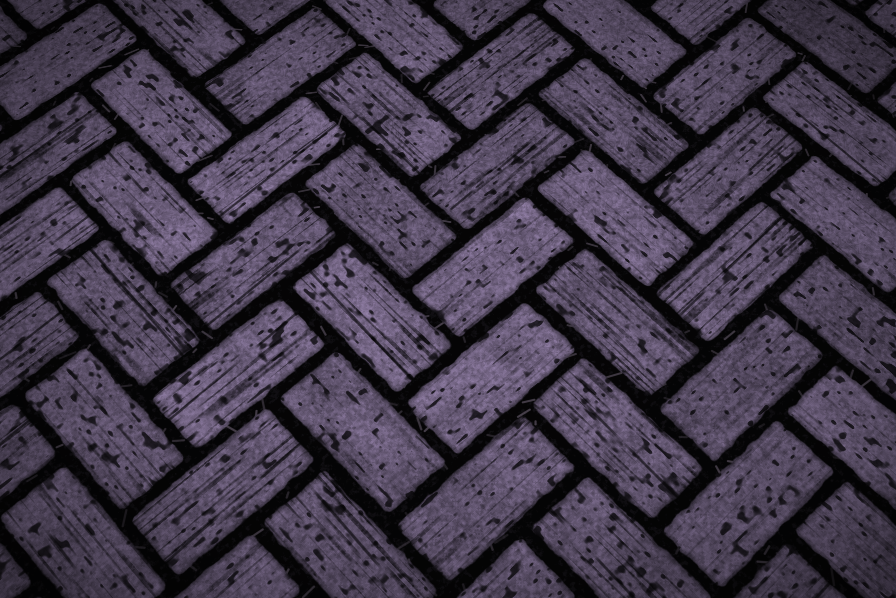
Reproduce this texture procedurally as a WebGL 1 fragment shader.

```glsl
precision highp float;
// Worn violet bricks in a diagonal herringbone, seen in slight perspective.
// The canvas is projected to a paving plane, split into 2 x 1 bricks by a
// modulo-4 rule, then given ragged edges, pits, scratches and joint debris.

uniform vec2 u_resolution;

const vec3 BRICK = vec3(0.455, 0.397, 0.520);
const vec3 JOINT = vec3(0.018, 0.017, 0.020);
const vec3 STRAW = vec3(0.37, 0.33, 0.39);

const float HORIZON = 3.75;        // height of the vanishing point above the top
const float COLUMN_SCALE = 20.84;  // brick columns across
const float ROW_SCALE = 99.51;     // brick rows down
const float ROW_SHIFT = 24.98;
const float TILT = 0.022;
const float AXIS_X = 0.844;
const float AXIS_SLANT = 0.035;

const float JOINT_HALF = 0.073;    // in brick widths
const float CORNER = 0.07;
const float RAGGED = 0.055;
const float TONE_SPREAD = 0.20;
const float VIGNETTE = 0.50;
const float DEBRIS_GRID = 4.5;
const float DEBRIS_SHARE = 0.34;

float hash(vec2 p) {
  vec3 q = fract(p.xyx * vec3(0.1031, 0.1030, 0.0973));
  q += dot(q, q.yzx + 33.33);
  return fract((q.x + q.y) * q.z);
}

float noise(vec2 p) {
  vec2 i = floor(p), f = fract(p);
  f = f * f * (3.0 - 2.0 * f);
  return mix(mix(hash(i), hash(i + vec2(1.0, 0.0)), f.x),
             mix(hash(i + vec2(0.0, 1.0)), hash(i + 1.0), f.x), f.y);
}

float fbm(vec2 p) {
  float sum = 0.0, weight = 0.53;
  for (int i = 0; i < 4; i++) {
    sum += weight * noise(p);
    p = p * 2.03 + 17.3;
    weight *= 0.5;
  }
  return sum;
}

// Canvas (height 1, y up) to plane coordinates along the two brick directions.
vec2 toPaving(vec2 p) {
  float y = 1.0 - p.y - TILT * (p.x - AXIS_X);
  float depth = y + HORIZON;
  float across = (p.x - AXIS_X + AXIS_SLANT * y) * COLUMN_SCALE / depth + 0.25;
  float up = ROW_SCALE / depth - ROW_SHIFT;
  return vec2(up + across, up - across);
}

// Position within the brick (along, across) in xy, brick identity in zw.
vec4 herringbone(vec2 p) {
  vec2 cell = floor(p), f = fract(p);
  float k = floor(mod(cell.x - cell.y + 0.5, 4.0));
  if (k < 2.0) return vec4(f.x + k - 1.0, f.y - 0.5, cell - vec2(k, 0.0));
  return vec4(f.y + 2.0 - k, f.x - 0.5, cell - vec2(0.5, 3.0 - k));
}

float roundBox(vec2 p, vec2 halfSize, float r) {
  vec2 q = abs(p) - halfSize + r;
  return length(max(q, 0.0)) + min(max(q.x, q.y), 0.0) - r;
}

// Short straws of random direction, one at most per grid cell.
float straws(vec2 p, float aa) {
  vec2 g = p * DEBRIS_GRID, cell = floor(g);
  float cover = 0.0;
  for (int j = -1; j <= 1; j++) {
    for (int i = -1; i <= 1; i++) {
      vec2 c = cell + vec2(float(i), float(j));
      float pick = hash(c + 3.7), angle = 6.2832 * hash(c + 41.1);
      vec2 d = g - c - vec2(hash(c + 9.2), hash(c + 23.8));
      vec2 dir = vec2(cos(angle), sin(angle));
      float reach = 0.08 + 0.34 * hash(c + 67.5);
      float dist = length(d - dir * clamp(dot(d, dir), -reach, reach)) / DEBRIS_GRID;
      float line = 1.0 - smoothstep(0.004, 0.008 + aa, dist);
      cover = max(cover, line * step(pick, DEBRIS_SHARE) * (0.35 + 0.65 * hash(c + 81.0)));
    }
  }
  return cover;
}

void main() {
  vec2 p = gl_FragCoord.xy / u_resolution.y;
  float aspect = u_resolution.x / u_resolution.y;
  float aa = 7.3 / u_resolution.y;
  vec2 paving = toPaving(p);
  vec4 brick = herringbone(paving);
  vec2 local = brick.xy, id = brick.zw;
  vec2 grainPos = local + id * 7.31;
  float seed = hash(id + 5.3), wear = hash(id + 19.7);

  // Ragged, slightly shifted outline
  vec2 jitter = 0.035 * (vec2(hash(id + 2.1), hash(id + 8.6)) - 0.5);
  float edge = roundBox(local - jitter, vec2(1.0, 0.5) - JOINT_HALF, CORNER);
  edge += RAGGED * (fbm(grainPos * 7.0) - 0.5);
  float cover = 1.0 - smoothstep(-aa, aa, edge);

  // Stone tone: patches, fine grain and dusty lengthwise streaks
  float tone = 0.91 + TONE_SPREAD * (seed - 0.5);
  tone += 0.30 * (fbm(grainPos * 2.6) - 0.5);
  tone += 0.30 * (noise(grainPos * 27.0) - 0.5) + 0.16 * (hash(floor(grainPos * 48.0)) - 0.5);
  float streak = noise(grainPos * vec2(1.3, 34.0));
  tone -= (0.12 + 0.38 * wear) * smoothstep(0.62, 0.92, streak);

  // Pits, drawn out along the brick, and one long groove on some bricks
  float pit = noise(grainPos * vec2(11.0, 19.0)) + 0.35 * (fbm(grainPos * 3.0) - 0.5);
  tone *= 1.0 - 0.72 * smoothstep(0.77 - 0.10 * wear, 0.92, pit);
  float grooveAt = 0.6 * (hash(id + 31.4) - 0.5) + 0.03 * local.x;
  float groove = 1.0 - smoothstep(0.006, 0.012 + aa, abs(local.y - grooveAt));
  tone *= 1.0 - 0.6 * groove * step(0.66, wear) * smoothstep(0.25, 0.5, noise(grainPos * 3.0));
  tone *= 1.0 - 0.35 * smoothstep(-0.07, 0.0, edge);

  // Soil and debris in the joints
  float soil = fbm(paving * 22.0);
  vec3 joint = JOINT + 0.10 * BRICK * smoothstep(0.52, 0.8, soil);
  joint = mix(joint, STRAW, 0.75 * straws(paving, aa));

  vec2 fromCentre = (p - vec2(0.5 * aspect, 0.5)) / vec2(0.5 * aspect, 0.5);
  float light = 1.0 - VIGNETTE * smoothstep(0.1, 2.0, dot(fromCentre, fromCentre));
  vec3 colour = mix(joint, BRICK * max(tone, 0.05), cover) * light;
  gl_FragColor = vec4(colour, 1.0);
}
```
